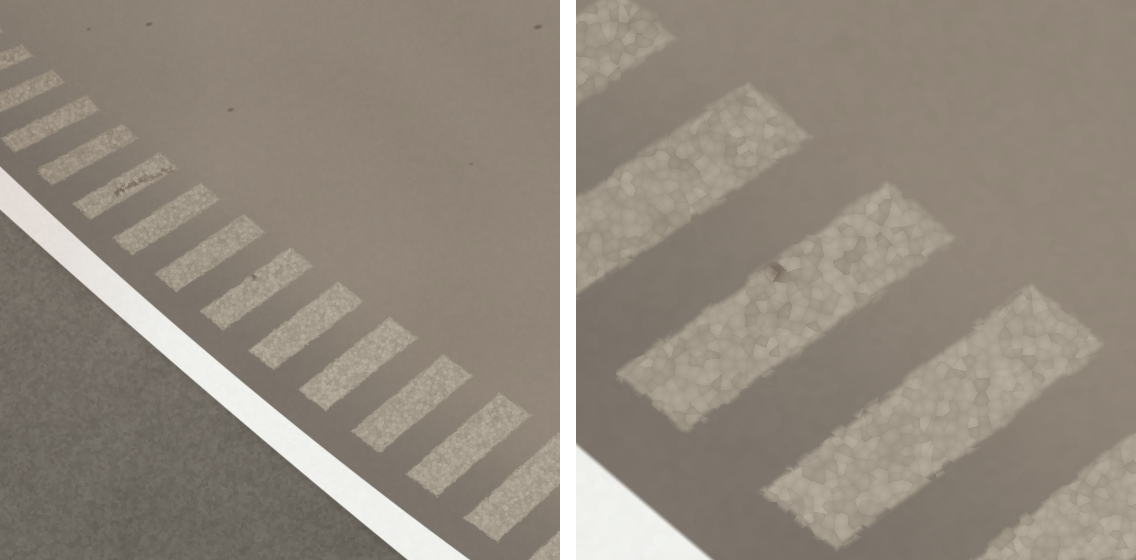
Left, the full canvas; right, a detail of the centre.
This texture is drawn by a WebGL 2 fragment shader. Its source:

```glsl
#version 300 es
precision highp float;

uniform vec2 u_resolution;
out vec4 outColor;

const vec3 FLOOR_LIGHT = vec3(0.562, 0.520, 0.468);
const vec3 FLOOR_SHADE = vec3(0.480, 0.447, 0.412);
const vec3 ASPHALT     = vec3(0.422, 0.402, 0.372);
const vec3 BAR_FADED   = vec3(0.600, 0.555, 0.495);
const vec3 BAR_FRESH   = vec3(0.660, 0.625, 0.565);
const vec3 LINE_WARM   = vec3(0.890, 0.860, 0.840);
const vec3 LINE_WHITE  = vec3(0.940, 0.945, 0.930);
const vec3 DIRT        = vec3(0.350, 0.300, 0.260);

float hash(vec2 p) {
  vec3 q = fract(p.xyx * 0.1031);
  q += dot(q, q.yzx + 33.33);
  return fract((q.x + q.y) * q.z);
}

vec2 hash2(vec2 p) {
  return vec2(hash(p), hash(p + 57.3));
}

// x: distance to the nearest seed, y: random value of its cell
vec2 cellular(vec2 p) {
  vec2 cell = floor(p), nearest = vec2(9.0, 0.0);
  for (int y = -1; y <= 1; y++)
    for (int x = -1; x <= 1; x++) {
      vec2 id = cell + vec2(x, y);
      float d = length(id + hash2(id) - p);
      if (d < nearest.x) nearest = vec2(d, hash(id + 11.7));
    }
  return nearest;
}

float mottling(vec2 p) {
  return sin(p.x * 9.0 + 2.0 * sin(p.y * 7.0)) * sin(p.y * 11.0 + 1.5 * sin(p.x * 8.0));
}

float cross2(vec2 a, vec2 b) { return a.x * b.y - a.y * b.x; }

float fill(float dist, float soft) { return 1.0 - smoothstep(-soft, soft, dist); }

// Parallelogram given by its two half axes
float slantedBar(vec2 p, vec2 along, vec2 across) {
  float area = cross2(along, across);
  vec2 uv = abs(vec2(cross2(p, across), cross2(along, p)) / area) - 1.0;
  return max(uv.x * abs(area) / length(across), uv.y * abs(area) / length(along));
}

float segment(vec2 p, vec2 a, vec2 b) {
  vec2 ab = b - a;
  return length(p - a - ab * clamp(dot(p - a, ab) / dot(ab, ab), 0.0, 1.0));
}

// Height above a gently curving falling edge
float curvedEdge(vec2 p, float start, float slope, float bend) {
  float edge = start + p.x * (slope + bend * p.x);
  return (p.y - edge) * inversesqrt(1.0 + pow(slope + 2.0 * bend * p.x, 2.0));
}

// Sparse dark flecks, at most one in each grid cell
float flecks(vec2 p, float scale) {
  vec2 id = floor(p * scale);
  vec2 d = fract(p * scale) - 0.2 - 0.6 * hash2(id + 3.0);
  float size = mix(0.02, 0.06, hash(id + 8.0));
  float dist = length(vec2(d.x - 0.5 * d.y, d.y * 1.6)) - size;
  return fill(dist, 0.035) * step(0.76, hash(id + 21.0));
}

void main() {
  vec2 p = gl_FragCoord.xy / u_resolution;
  float soft = max(0.0018, 0.8 / min(u_resolution.x, u_resolution.y));
  float above = curvedEdge(p, 0.703, -0.945, 0.128);
  float below = curvedEdge(p, 0.626, -0.904, 0.061);

  vec2 fine = cellular(p * 150.0);
  vec2 coarse = cellular(p * 62.0);
  float grain = fine.y - 0.5 + 0.5 * (coarse.y - 0.5);

  // Floor, darker beside the line and toward the upper left
  float light = smoothstep(0.03, 0.27, above) * mix(0.72, 1.0, smoothstep(0.0, 0.55, p.x));
  vec3 color = mix(FLOOR_SHADE, FLOOR_LIGHT, light);
  color += 0.008 * mottling(p) + 0.010 * grain;
  color = mix(color, DIRT, 0.55 * flecks(p, 9.0) * smoothstep(0.24, 0.30, above));

  // Row of worn bars that grow and turn along the curve
  for (int i = -7; i <= 7; i++) {
    float n = float(i);
    vec2 center = vec2(0.376, 0.548) + n * vec2(0.0806, -0.0624) + n * n * vec2(0.0023, -0.0012);
    vec2 along = vec2(0.0794, 0.0534) + n * vec2(0.0008, 0.0038);
    vec2 across = vec2(0.0195, -0.0160) + n * vec2(0.0017, -0.0008);
    float dist = slantedBar(p - center, along, across) + 0.004 * grain;
    float age = hash(vec2(n + 40.0, 5.0));
    vec3 paint = mix(BAR_FADED, BAR_FRESH, smoothstep(-7.0, 4.0, n));
    paint += 0.075 * grain + 0.06 * (0.45 - fine.x) + 0.02 * (age - 0.5);
    float wear = 0.18 * smoothstep(0.55, 1.0, coarse.y) * (0.4 + age);
    color = mix(color, paint, fill(dist, soft * 1.4) * (0.97 - wear));
  }

  // Brown scuff and a small stain on the bars
  float scuff = segment(p, vec2(0.205, 0.655), vec2(0.305, 0.698)) + 0.006 * grain;
  color = mix(color, DIRT, 0.5 * fill(scuff - 0.003, 0.005));
  float stain = length(p - vec2(0.452, 0.505)) + 0.003 * grain;
  color = mix(color, DIRT, 0.55 * fill(stain - 0.004, 0.004));

  // Coarser asphalt outside the curve
  vec3 asphalt = ASPHALT + 0.035 * smoothstep(0.0, 0.5, p.y) * vec3(1.0, 0.9, 0.8);
  asphalt += 0.042 * grain + 0.010 * mottling(p * 1.7);
  asphalt -= 0.03 * fill(-below - 0.008, 0.008);
  color = mix(color, asphalt, fill(below, soft));

  // Solid line, warmer and dustier at its upper end
  vec3 line = mix(LINE_WARM, LINE_WHITE, smoothstep(0.0, 0.38, p.x));
  line += 0.012 * grain - 0.10 * flecks(p, 34.0) * (1.0 - smoothstep(0.15, 0.35, p.x));
  color = mix(color, line, fill(max(above, -below), soft));

  outColor = vec4(color, 1.0);
}
```
